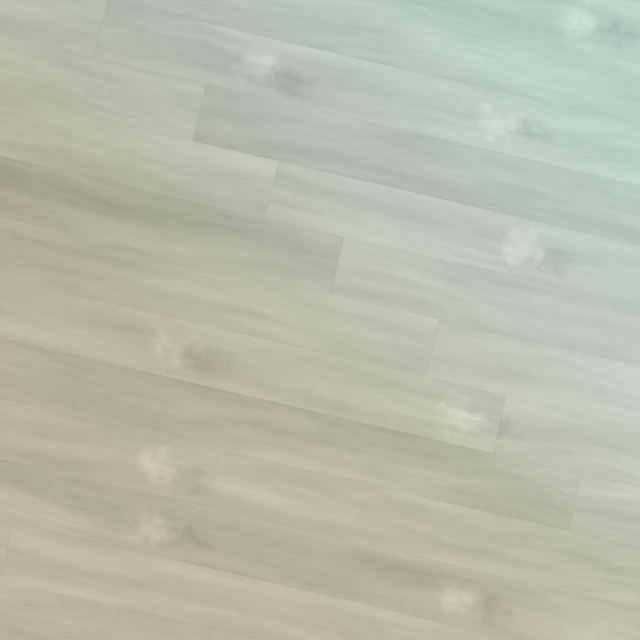
This texture is drawn by a WebGL 2 fragment shader. Its source:

```glsl
#version 300 es
precision highp float;
// Pale washed-wood floor: slanted staggered planks with soft grain under warm-to-cool light.
uniform vec2 u_resolution;
out vec4 fragColor;

const float TILT = 0.23;            // downward slope of the planks, radians
const float PLANK_WIDTH = 0.092;
const float PLANK_LENGTH = 1.3;
const float STAGGER = 0.15;         // shift of the end joint from row to row
const float FIRST_JOINT = 0.146;
const float JOINT_JITTER = 0.05;
const float SEAM_WIDTH = 0.0022;
const float SEAM_DEPTH = 0.012;
const float PLANK_VARIATION = 0.034;
const float GRAIN_STRENGTH = 0.13;
const float FIBRE_STRENGTH = 0.045;
const float SPECKLE_STRENGTH = 0.02;
const float KNOT_SPACING = 0.42;
const float KNOT_CHANCE = 0.35;
const float KNOT_STRENGTH = 0.07;
const vec3 WARM_WOOD = vec3(0.742, 0.711, 0.636);
const vec3 COOL_WOOD = vec3(0.715, 0.792, 0.755);
const vec3 GRAIN_TINT = vec3(1.0, 0.98, 0.96);

float hash(vec2 p) {
    vec3 q = fract(vec3(p.xyx) * 0.1031);
    q += dot(q, q.yzx + 33.33);
    return fract((q.x + q.y) * q.z);
}

float valueNoise(vec2 p) {
    vec2 cell = floor(p);
    vec2 f = fract(p);
    f = f * f * (3.0 - 2.0 * f);
    float low = mix(hash(cell), hash(cell + vec2(1, 0)), f.x);
    float high = mix(hash(cell + vec2(0, 1)), hash(cell + vec2(1, 1)), f.x);
    return mix(low, high, f.y);
}

// Layered noise centred on zero
float layeredNoise(vec2 p) {
    float sum = 0.0;
    float weight = 0.5;
    for (int i = 0; i < 4; i++) {
        sum += weight * (valueNoise(p) - 0.5);
        p = p * 2.03 + vec2(17.3, 9.1);
        weight *= 0.5;
    }
    return sum;
}

// Slow sine bending of the fibres
float fibreBend(vec2 p, float phase) {
    return 0.006 * sin(p.x * 7.0 + phase) + 0.003 * sin(p.x * 17.0 + p.y * 25.0 + phase * 2.0);
}

// Pale blotch with a dark tail, in units of the plank width
float knot(vec2 board, float row) {
    float cell = floor(board.x / KNOT_SPACING);
    vec2 id = vec2(cell, row) + 51.0;
    float present = step(hash(id), KNOT_CHANCE);
    float centre = (cell + mix(0.35, 0.65, hash(id + 7.0))) * KNOT_SPACING;
    vec2 d = vec2(board.x - centre, board.y - (row + 0.5) * PLANK_WIDTH) / PLANK_WIDTH;
    d += 0.5 * vec2(layeredNoise(board * 60.0), layeredNoise(board * 60.0 + 31.0));
    float pale = smoothstep(1.0, 0.0, length(d * vec2(2.1, 2.4)));
    float dark = smoothstep(1.0, 0.0, length((d - vec2(0.65, -0.1)) * vec2(1.8, 3.2)));
    return present * (pale - 0.8 * dark);
}

void main() {
    vec2 p = gl_FragCoord.xy / u_resolution;
    float pixel = 1.0 / min(u_resolution.x, u_resolution.y);
    vec2 board = vec2(p.x * cos(TILT) - p.y * sin(TILT), p.x * sin(TILT) + p.y * cos(TILT));

    // Plank rows and their staggered ends
    float row = floor(board.y / PLANK_WIDTH);
    float shift = FIRST_JOINT - STAGGER * (row - 0.0) + PLANK_LENGTH;
    shift += JOINT_JITTER * (hash(vec2(row + 20.0, 4.0)) - 0.5);
    float along = (board.x - shift) / PLANK_LENGTH;
    vec2 plank = vec2(floor(along), row) + 40.0;
    float seed = hash(plank);

    // Distance to the nearest long seam and end joint
    float seamY = (0.5 - abs(fract(board.y / PLANK_WIDTH) - 0.5)) * PLANK_WIDTH;
    float seamX = (0.5 - abs(fract(along) - 0.5)) * PLANK_LENGTH;
    float edge = SEAM_WIDTH + pixel;
    float seam = max(0.6 * smoothstep(edge, 0.0, seamY), smoothstep(edge, 0.0, seamX));

    // Broad streaks, fine fibres and a faint speckle
    vec2 fibre = board + vec2(seed * 13.0 + 5.0, 3.0 + seed * 0.4);
    fibre.y += fibreBend(board, seed * 6.0) + 0.012 * layeredNoise(fibre * vec2(8.0, 20.0));
    float grain = layeredNoise(fibre * vec2(3.2, 30.0));
    float fine = layeredNoise(fibre * vec2(14.0, 110.0));
    float patchiness = 0.5 + valueNoise(fibre * vec2(6.0, 18.0));
    float speckle = layeredNoise(board * vec2(90.0, 190.0) + 70.0);

    float tone = GRAIN_STRENGTH * grain + FIBRE_STRENGTH * fine * patchiness;
    tone += SPECKLE_STRENGTH * speckle + PLANK_VARIATION * (seed - 0.5);
    tone += KNOT_STRENGTH * knot(board, row) - SEAM_DEPTH * seam;

    // Cool daylight from the upper right, gentle shade at the left
    float cool = smoothstep(0.25, 1.12, 0.52 * p.x + 0.63 * p.y);
    float shade = 0.045 * smoothstep(0.6, 0.0, length((p - vec2(0.02, 0.72)) * vec2(0.9, 1.1)));
    float glow = 0.03 * smoothstep(0.7, 1.4, p.x + 0.5 * p.y);
    vec3 color = mix(WARM_WOOD, COOL_WOOD, cool) + glow - shade;
    color += tone * GRAIN_TINT;
    fragColor = vec4(clamp(color, 0.0, 1.0), 1.0);
}
```
